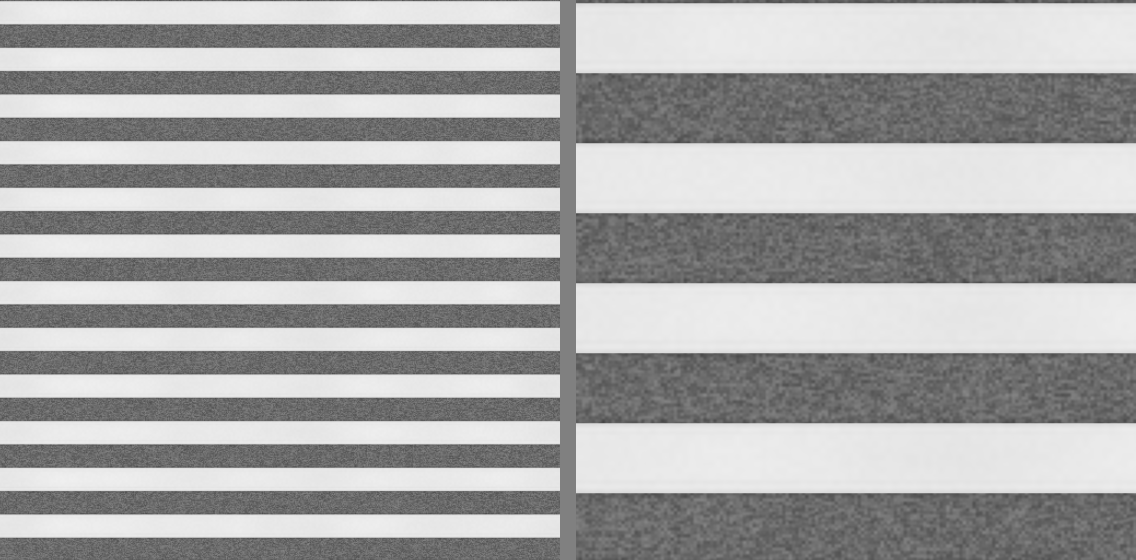
Left: the whole. Right: its middle third, enlarged.
Give the GLSL for this pattern, as a WebGL 1 fragment shader.

```glsl
precision highp float;
// Twelve horizontal pairs of equal light and dark grey stripes.
// Dark stripes carry fine woven grain; light ones have soft cloudy bands
// and faint thread lines. All noise wraps, so the square tiles.

uniform vec2 u_resolution;

#define REPEATS 12.0
#define DARK_START -0.023
#define LIGHT_START 0.477
#define LIGHT_TONE 0.912
#define DARK_TONE 0.418
#define GRAIN 0.19
#define CLOUD 0.035
#define EDGE_SHADE 0.05
#define THREAD_SHADE 0.022

float hash(vec2 p) {
  vec3 q = fract(vec3(p.xyx) * 0.1031);
  q += dot(q, q.yzx + 33.33);
  return fract((q.x + q.y) * q.z);
}

// Value noise on a grid of whole cells that wraps over the unit square.
float wrapNoise(vec2 uv, vec2 cells) {
  vec2 p = uv * cells;
  vec2 i = floor(p);
  vec2 f = fract(p);
  f = f * f * (3.0 - 2.0 * f);
  vec2 a = mod(i, cells);
  vec2 b = mod(i + 1.0, cells);
  return mix(mix(hash(a), hash(vec2(b.x, a.y)), f.x),
             mix(hash(vec2(a.x, b.y)), hash(b), f.x), f.y);
}

// Soft horizontal line at height c of a stripe, with half width w.
float threadLine(float y, float c, float w) {
  return 1.0 - smoothstep(0.0, w, abs(y - c));
}

vec3 stripes(vec2 uv) {
  float pixel = REPEATS / u_resolution.y;
  float phase = fract(uv.y * REPEATS - DARK_START);
  float split = LIGHT_START - DARK_START;
  float row = mod(floor(uv.y * REPEATS - DARK_START), REPEATS);

  // Signed distance to the nearest stripe edge, positive in the light.
  float inside = split * 0.5 - abs(phase - split * 0.5);
  float signedEdge = -min(inside, 1.0 - split + inside);
  signedEdge = phase < split ? -min(phase, split - phase)
                             : min(phase - split, 1.0 - phase);
  float light = smoothstep(-0.8 * pixel, 0.8 * pixel, signedEdge);

  // Dark weave: fine grain, short horizontal fibres and slow mottling.
  float grain = wrapNoise(uv, vec2(512.0)) - 0.5;
  float fibre = wrapNoise(uv, vec2(200.0, 480.0)) - 0.5;
  float mottle = wrapNoise(uv, vec2(24.0, 48.0)) - 0.5;
  float dark = DARK_TONE + GRAIN * (0.65 * grain + 0.45 * fibre) + 0.012 * mottle;
  dark -= EDGE_SHADE * (1.0 - smoothstep(0.0, 0.05, -signedEdge));

  // Light cloth: vertical clouds shared by all rows, strongest mid-stripe.
  float y = (phase - split) / (1.0 - split);
  float cloud = wrapNoise(uv, vec2(9.0, 1.0)) + 0.5 * wrapNoise(uv, vec2(19.0, 12.0));
  float middle = smoothstep(0.0, 0.45, y) * smoothstep(1.0, 0.55, y);
  float pale = LIGHT_TONE + CLOUD * (cloud - 0.75) * (0.35 + 0.65 * middle);
  pale += 0.012 * (wrapNoise(uv, vec2(256.0)) - 0.5);

  // Faint threads near both edges, varying in strength from row to row.
  float wear = 0.4 + 0.6 * hash(vec2(row, 7.0));
  float threads = threadLine(y, 0.16, 0.06) + 0.6 * threadLine(y, 0.86, 0.05);
  threads *= 0.5 + 0.5 * wrapNoise(uv, vec2(40.0, 12.0));
  pale -= THREAD_SHADE * wear * threads;
  pale -= EDGE_SHADE * (1.0 - smoothstep(0.0, 0.045, signedEdge));

  return vec3(mix(dark, pale, light));
}

void main() {
  vec2 uv = gl_FragCoord.xy / u_resolution;
  gl_FragColor = vec4(stripes(uv), 1.0);
}
```
